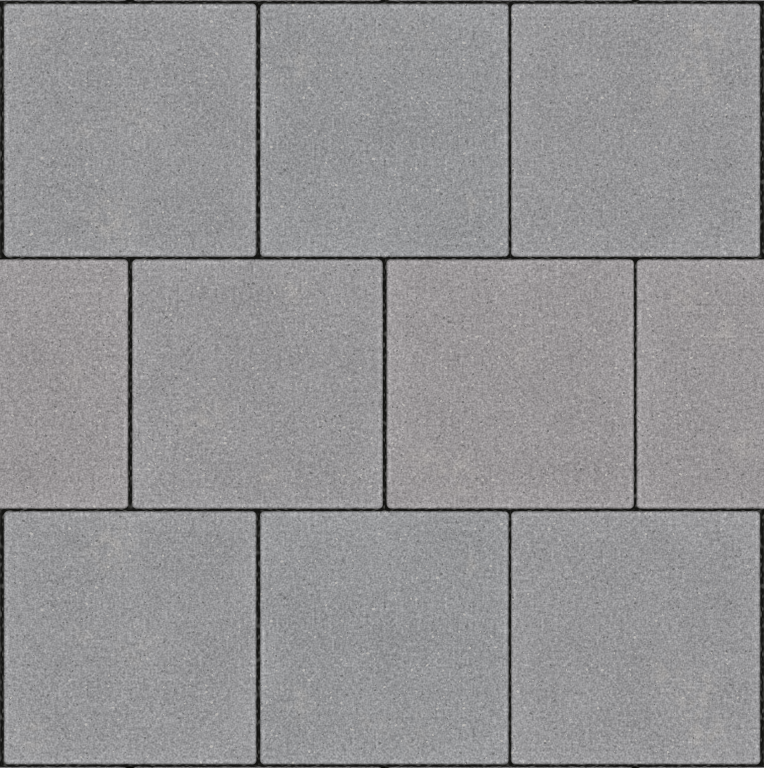
A WebGL 1 fragment shader for this texture:

```glsl
precision highp float;
uniform vec2 u_resolution;

// Layout: joint, corner and wobble are fractions of one slab pitch
const float TAU = 6.28319;
const float SLABS = 3.0;
const vec2 GRID_SCALE = vec2(1.005, 1.006);
const vec2 GRID_SHIFT = vec2(-0.0018, 0.0);
const vec2 GRID_WARP = vec2(-0.0022, 0.002);
const vec2 WARP_START = vec2(0.15, 0.5);
const vec2 HALF_JOINT = vec2(0.0062, 0.0047);
const float JOINT_VARIATION = 0.0016;
const float CORNER = 0.018;
const float EDGE_WOBBLE = 0.0018;

// Surface
const vec3 COOL_GREY = vec3(0.579, 0.585, 0.594);
const vec3 WARM_GREY = vec3(0.600, 0.587, 0.592);
const vec3 STAIN = vec3(0.690, 0.675, 0.655);
const vec3 LIGHT_CHIP = vec3(0.78, 0.77, 0.75);
const vec3 DARK_PIT = vec3(0.38, 0.38, 0.38);
const vec3 JOINT = vec3(0.080, 0.080, 0.072);
const vec3 GRIT = vec3(0.27, 0.27, 0.26);
const float GRAIN = 0.17;
const float CLOUDS = 0.022;
const float RIM_LIGHT = 0.06;
const float MARGIN_LIGHT = 0.012;
const float STAIN_AMOUNT = 0.6;
const int STAINS_PER_SLAB = 4;

vec2 hash2(vec2 p) {
  vec3 q = fract(p.xyx * vec3(0.1031, 0.1030, 0.0973));
  q += dot(q, q.yzx + 33.33);
  return fract((q.xx + q.yz) * q.zy);
}

float cornerSlope(vec2 cell, vec2 f, vec2 corner) {
  return dot(hash2(cell + corner) * 2.0 - 1.0, f - corner);
}

float gradientNoise(vec2 p) {
  vec2 i = floor(p);
  vec2 f = p - i;
  vec2 u = f * f * f * (f * (f * 6.0 - 15.0) + 10.0);
  float low = mix(cornerSlope(i, f, vec2(0.0)), cornerSlope(i, f, vec2(1.0, 0.0)), u.x);
  float high = mix(cornerSlope(i, f, vec2(0.0, 1.0)), cornerSlope(i, f, vec2(1.0)), u.x);
  return mix(low, high, u.y);
}

float roundedBox(vec2 p, vec2 halfSize, float radius) {
  vec2 q = abs(p) - halfSize + radius;
  return length(max(q, 0.0)) + min(max(q.x, q.y), 0.0) - radius;
}

// Scattered flakes: one jittered, stretched flake in a share of the grid cells
float specks(vec2 p, float density, float share, float pixel) {
  vec2 g = p * density;
  vec2 cell = floor(g);
  vec2 pick = hash2(cell + 17.0);
  vec2 place = hash2(cell + 71.0);
  vec2 offset = g - cell - 0.35 - 0.3 * place;
  offset.x += (place.y - 0.5) * offset.y;
  offset.x *= mix(0.65, 1.6, place.x);
  float radius = mix(0.06, 0.24, pick.y * pick.y);
  float soft = pixel * density * 0.6;
  return step(pick.x, share) * (1.0 - smoothstep(-soft, soft, length(offset) - radius));
}

// Pale worn blotches, placed anew on each slab
float stains(vec2 local, vec2 id, vec2 surface) {
  float sum = 0.0;
  for (int i = 0; i < STAINS_PER_SLAB; i++) {
    vec2 seed = id * 5.0 + float(i) * vec2(19.0, 31.0);
    vec2 center = 0.12 + 0.76 * hash2(seed);
    vec2 shape = hash2(seed + 3.0);
    vec2 offset = (local - center) / mix(0.035, 0.09, shape.x);
    sum += exp(-dot(offset, offset)) * mix(0.3, 1.0, shape.y);
  }
  float patchy = smoothstep(-0.2, 0.25, gradientNoise(surface * 21.0));
  return min(sum, 1.0) * patchy;
}

void main() {
  float pixel = SLABS / u_resolution.y;

  // Slightly uneven half-offset rows; the top row mirrors the bottom row
  vec2 uv = gl_FragCoord.xy / u_resolution;
  vec2 grid = 0.5 + (uv - 0.5) * GRID_SCALE + GRID_SHIFT;
  grid = SLABS * (grid + GRID_WARP * sin(TAU * (uv - WARP_START)));
  float row = floor(grid.y);
  float shifted = mod(row, 2.0);
  grid.x += 0.5 * shifted;
  vec2 local = fract(grid);
  vec2 id = vec2(mod(floor(grid.x), SLABS), row);
  if (row > 1.5) {
    local.y = 1.0 - local.y;
    id.y = 2.0 - row;
  }
  vec2 surface = local + (id + 2.0) * 7.0;

  // Slab outline, with one joint in three narrower
  float jointIndex = floor(grid.x + 0.5) + 2.0 * shifted;
  vec2 halfJoint = HALF_JOINT;
  halfJoint.x += JOINT_VARIATION * cos(TAU * (jointIndex - 0.5) / SLABS);
  float d = roundedBox(local - 0.5, 0.5 - halfJoint, CORNER);
  d += EDGE_WOBBLE * gradientNoise(surface * 30.0);

  // Slab colour, clouds and grain
  float warmth = 0.5 * hash2(id + 9.0).x + 0.5 * shifted;
  vec3 slab = mix(COOL_GREY, WARM_GREY, warmth);
  slab += CLOUDS * (gradientNoise(surface * 3.0) + gradientNoise(surface * 9.0));
  slab = mix(slab, STAIN, STAIN_AMOUNT * stains(local, id, surface));
  slab += GRAIN * (0.65 * gradientNoise(surface * 73.0)
    + 0.3 * gradientNoise(surface * 37.0) + 0.85 * gradientNoise(surface * 127.0));

  // Chips and pits
  slab = mix(slab, LIGHT_CHIP, 0.75 * specks(surface, 47.0, 0.10, pixel));
  slab = mix(slab, DARK_PIT, 0.7 * specks(surface + 3.3, 53.0, 0.08, pixel));

  // Pale margin, thin worn rim and shaded outer edge
  slab += MARGIN_LIGHT * smoothstep(-0.13, -0.03, d);
  float rim = exp(-pow(abs(d + 0.014) / 0.006, 2.0));
  slab += RIM_LIGHT * rim * (0.6 + 1.5 * gradientNoise(surface * 35.0));
  slab *= 1.0 - 0.3 * smoothstep(-0.008, 0.0, d);

  // Joint with grit
  vec3 joint = mix(JOINT, GRIT, smoothstep(-0.1, 0.4, gradientNoise(surface * 45.0)));
  float coverage = 1.0 - smoothstep(-0.7 * pixel, 0.7 * pixel, d);
  gl_FragColor = vec4(mix(joint, slab, coverage), 1.0);
}
```
